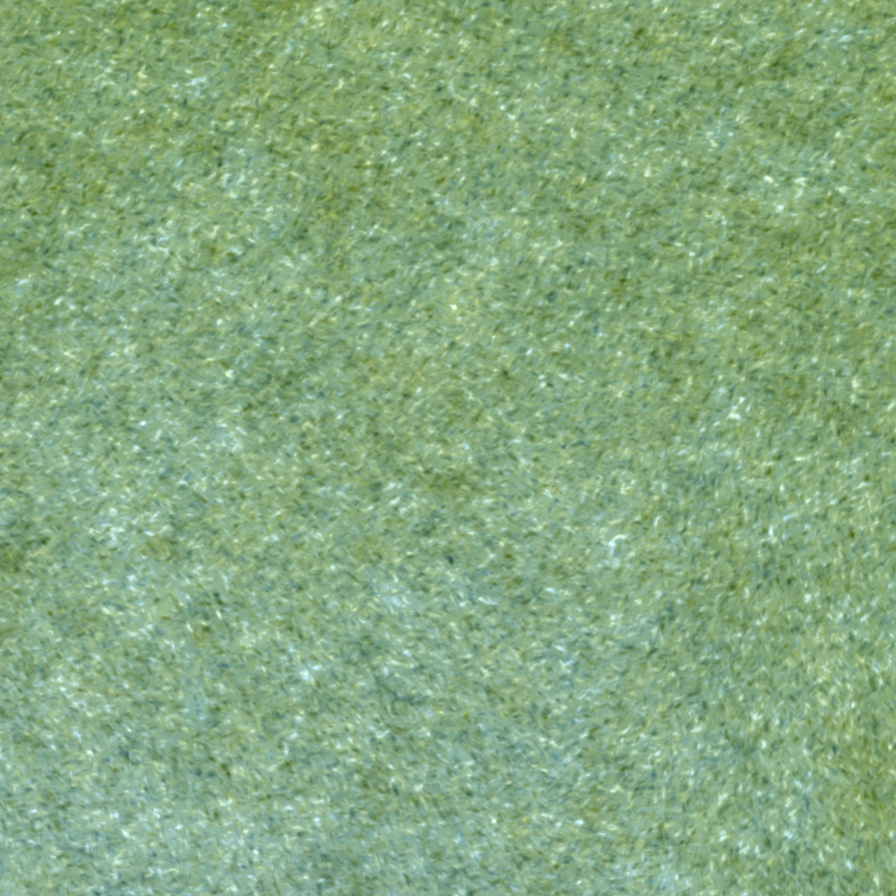
A WebGL 2 fragment shader for this texture:

```glsl
#version 300 es
precision highp float;

#define WARM_GREEN vec3(0.495, 0.630, 0.400)
#define COOL_GREEN vec3(0.545, 0.692, 0.595)
#define TONE_STEP vec3(0.125, 0.122, 0.130)
#define TINT_STEP vec3(-0.020, 0.000, 0.060)
#define GLINT_STEP vec3(0.060, 0.060, 0.110)
#define BLADE_DENSITY 84.0
#define BLADE_WIDTH 0.42
#define ANGLE_SCATTER 2.1
#define CLUMP_DENSITY 23.0

uniform vec2 u_resolution;
out vec4 fragColor;

vec4 hash42(vec2 p) {
    vec4 q = fract(p.xyxy * vec4(0.1031, 0.1030, 0.0973, 0.1099));
    q += dot(q, q.wzxy + 33.33);
    return fract((q.xxyz + q.yzzw) * q.zywx);
}

// Main lie of the blades: level at the top, leaning down at the lower left,
// nearly upright at the lower right.
float lieAngle(vec2 p) {
    float low = 1.0 - smoothstep(0.1, 0.8, p.y);
    float right = smoothstep(0.5, 1.0, p.x);
    float angle = mix(0.4, -0.5, low * (1.0 - right));
    return mix(angle, 1.8, low * right);
}

// Sum of soft elongated cells; x is signed tone, y is signed tint.
vec2 scatterBlades(vec2 p, float density, float width, float seed) {
    vec2 grid = p * density;
    vec2 home = floor(grid);
    vec2 sum = vec2(0.0);
    for (int j = -1; j <= 1; j++) {
        for (int i = -1; i <= 1; i++) {
            vec2 cell = home + vec2(i, j);
            vec4 rnd = hash42(cell + seed);
            vec4 shape = hash42(cell + seed + 57.3);
            vec2 root = cell + rnd.xy;
            float angle = lieAngle(root / density) + (shape.x - 0.5) * ANGLE_SCATTER;
            vec2 axis = vec2(cos(angle), sin(angle));
            vec2 d = grid - root;
            float along = dot(d, axis) / mix(0.7, 1.0, shape.y);
            float across = dot(d, vec2(-axis.y, axis.x));
            across = (across + 0.12 * (shape.w - 0.5) * along * along) / width;
            float body = max(0.0, 1.0 - along * along - across * across);
            sum += body * body * (rnd.zw * 2.0 - 1.0);
        }
    }
    return sum;
}

void main() {
    vec2 p = gl_FragCoord.xy / u_resolution;

    // Fine blades in several sizes
    vec2 blades = 0.6 * scatterBlades(p, BLADE_DENSITY * 0.7, BLADE_WIDTH, 11.0);
    blades += scatterBlades(p, BLADE_DENSITY, BLADE_WIDTH, 83.0);
    blades += scatterBlades(p, BLADE_DENSITY * 1.4, BLADE_WIDTH, 151.0);
    blades += 0.6 * scatterBlades(p, BLADE_DENSITY * 2.1, BLADE_WIDTH, 229.0);

    // Soft clumps and broad patches
    vec2 clumps = 0.45 * scatterBlades(p, CLUMP_DENSITY, 0.6, 307.0);
    clumps += 0.30 * scatterBlades(p, CLUMP_DENSITY * 0.4, 0.7, 389.0);

    // Broad drift from warm at the top to cool at the lower left
    float cool = 1.0 - 0.82 * p.y;
    cool -= 0.6 * smoothstep(0.5, 1.0, p.x) * (1.0 - p.y);
    cool += 0.05 * sin(7.0 * p.x + 3.0 * sin(5.0 * p.y));
    vec3 color = mix(WARM_GREEN, COOL_GREEN, clamp(cool, 0.0, 1.0));

    // Light and dark, tint, and pale glints on the brightest tips
    float tone = blades.x + clumps.x;
    color += TONE_STEP * tone;
    color += TINT_STEP * (blades.y + 1.3 * clumps.y + 0.5 * clumps.x);
    color += GLINT_STEP * smoothstep(0.6, 1.6, tone + 0.5 * clumps.y);

    fragColor = vec4(clamp(color, 0.0, 1.0), 1.0);
}
```
